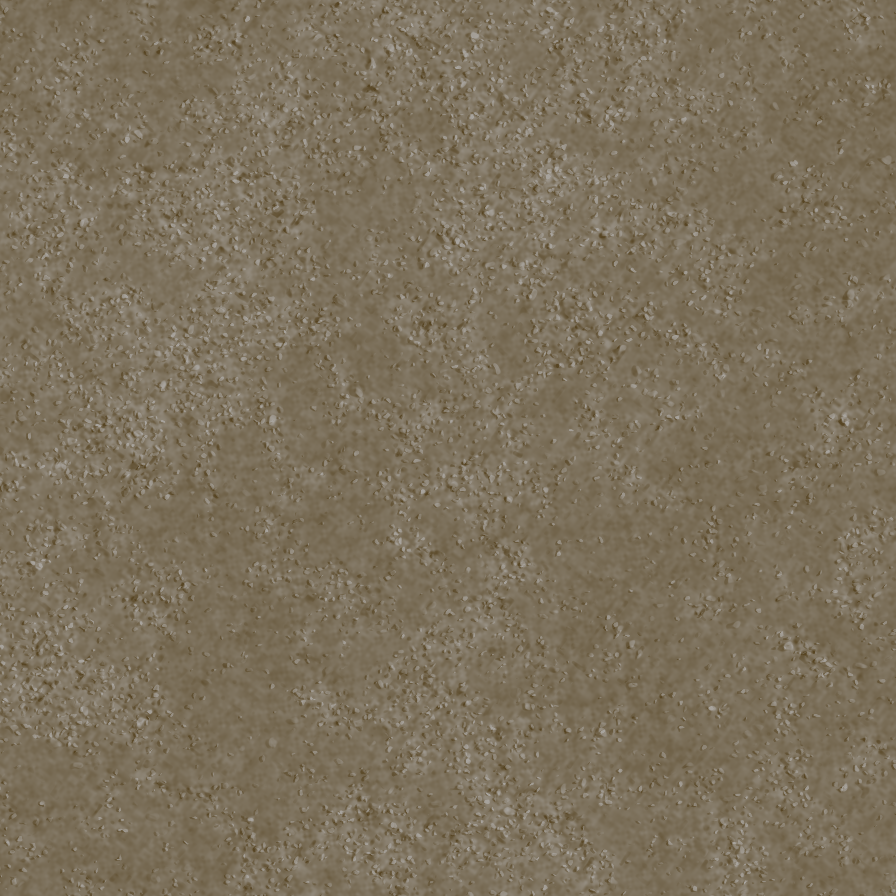
This texture is drawn by a WebGL 1 fragment shader. Its source:

```glsl
precision highp float;

// Dry, dusty soil with ragged patches of fine pale gravel.
// Layered value noise sets the soil and patches; jittered cells scatter
// small lit stones with shadows, and one tone ramp colours everything.

uniform vec2 u_resolution;

float hash(vec2 p) {
  return fract(sin(dot(p, vec2(127.1, 311.7))) * 43758.5453);
}

float noise(vec2 p) {
  vec2 cell = floor(p);
  vec2 f = fract(p);
  f = f * f * (3.0 - 2.0 * f);
  float low = mix(hash(cell), hash(cell + vec2(1.0, 0.0)), f.x);
  float high = mix(hash(cell + vec2(0.0, 1.0)), hash(cell + vec2(1.0, 1.0)), f.x);
  return mix(low, high, f.y);
}

float fbm(vec2 p) {
  float sum = 0.0;
  float amplitude = 0.533;
  for (int i = 0; i < 4; i++) {
    sum += amplitude * noise(p);
    p = mat2(1.6, 1.2, -1.2, 1.6) * p + 17.3;
    amplitude *= 0.5;
  }
  return sum;
}

// Tone change from scattered stones: bright bodies, dark lower-left shadows
float stones(vec2 p, float density) {
  // Uneven outlines
  p += 0.45 * (vec2(noise(p * 1.7), noise(p * 1.7 + 50.0)) - 0.5);
  vec2 home = floor(p);
  float body = 0.0;
  float shadow = 0.0;
  for (int y = -1; y <= 1; y++) {
    for (int x = -1; x <= 1; x++) {
      vec2 cell = home + vec2(float(x), float(y));
      float chance = hash(cell + 5.7);
      float present = smoothstep(chance - 0.06, chance + 0.06, density);
      vec2 centre = cell + vec2(hash(cell + 31.4), hash(cell + 72.9));
      float angle = 6.283 * hash(cell + 13.1);
      float size = mix(0.2, 0.52, hash(cell + 91.3));
      mat2 turn = mat2(cos(angle), sin(angle), -sin(angle), cos(angle));
      vec2 squash = vec2(1.0, 1.5);
      float d = length(turn * (p - centre) * squash);
      float dShadow = length(turn * (p - centre + vec2(0.2, 0.28)) * squash);
      float brightness = mix(0.3, 1.0, hash(cell + 47.6));
      body = max(body, present * brightness * (1.0 - smoothstep(size - 0.18, size + 0.04, d)));
      shadow = max(shadow, present * (1.0 - smoothstep(size - 0.18, size + 0.08, dShadow)));
    }
  }
  return 0.72 * body - 0.46 * shadow * (1.0 - body);
}

void main() {
  vec2 p = gl_FragCoord.xy / u_resolution;
  // Turned copy, so that fine layers do not line up with the canvas
  vec2 q = mat2(0.8, 0.6, -0.6, 0.8) * p;

  // Broad drifts, slightly drawn out along the rising diagonal
  vec2 drift = vec2(p.x + p.y, 1.6 * (p.y - p.x));
  float broad = fbm(drift * 3.2 + 4.0);

  // Small ragged gravel patches
  vec2 warp = 0.03 * vec2(noise(q * 18.0), noise(q * 18.0 + 40.0));
  float ragged = 0.3 * broad + 0.7 * fbm((q + warp) * 27.0 + 9.0);
  float gravel = smoothstep(0.36, 0.68, ragged);

  // Soil tone, grit at three sizes and rare dark pits
  float tone = 0.475 + 0.14 * (gravel - 0.3) + 0.2 * (broad - 0.5);
  float roughness = 0.45 + 0.55 * gravel;
  tone += (noise(q * 245.0) - 0.5) * 0.62 * roughness;
  tone += (noise(q.yx * 150.0 + 80.0) - 0.5) * 0.4 * roughness;
  tone += (noise(q * 80.0 + 60.0) - 0.5) * 0.2;
  tone -= 0.4 * smoothstep(0.75, 0.95, noise(q * 135.0 + 23.0)) * (0.3 + gravel);

  // Plentiful small stones in the patches, a few larger ones anywhere
  tone += stones(q * 135.0, 0.06 + 0.62 * gravel);
  tone += 0.9 * stones(q * 80.0 + 33.0, 0.01 + 0.16 * gravel);

  // Brown earth to pale grey stone
  vec3 earth = vec3(0.41, 0.35, 0.24);
  vec3 stone = vec3(0.58, 0.55, 0.50);
  vec3 color = mix(earth, stone, clamp(tone, -0.4, 1.45));
  gl_FragColor = vec4(color, 1.0);
}
```
